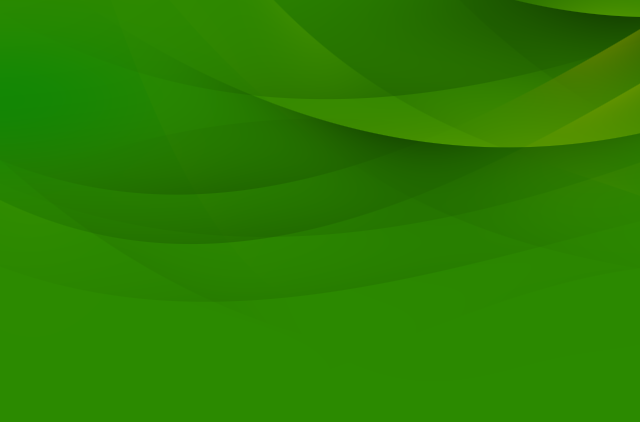
Reproduce this background procedurally as a Shadertoy shader.

```glsl
// Overlapping translucent green waves above a calm, flat green field.
// Each wave edge is a cubic through four heights; a veil of colour starts
// sharply at one side of the edge and fades out with distance.

const vec3 FIELD   = vec3(0.17, 0.54, 0.00);
const vec3 EMERALD = vec3(0.06, 0.54, 0.02);
const vec3 SHADE   = vec3(0.11, 0.36, 0.00);
const vec3 DEEP    = vec3(0.07, 0.23, 0.00);
const vec3 LIME    = vec3(0.34, 0.61, 0.00);
const vec3 OLIVE   = vec3(0.44, 0.54, 0.00);
const vec3 CITRON  = vec3(0.48, 0.63, 0.00);

const float ABOVE = -1.0;
const float BELOW = 1.0;

// Edge depths from the top at x = 0, 1/3, 2/3 and 1
const vec4 CREST      = vec4(-0.834, -0.360, -0.067, 0.040);
const vec4 HIGH_WAVE  = vec4(0.030, 0.213, 0.219, 0.099);
const vec4 BRIGHT     = vec4(-0.140, 0.185, 0.337, 0.316);
const vec4 MID_WAVE   = vec4(0.379, 0.458, 0.330, 0.069);
const vec4 LOW_WAVE   = vec4(0.474, 0.577, 0.455, 0.198);
const vec4 FLAT_WAVE  = vec4(0.435, 0.557, 0.524, 0.385);
const vec4 LAST_WAVE  = vec4(0.632, 0.715, 0.650, 0.524);
const vec4 FAINT_WAVE = vec4(1.107, 0.988, 0.781, 0.636);
const vec4 FAINT_ARCH = vec4(0.455, 0.300, 0.296, 0.415);
const vec4 FALL_LEFT  = vec4(0.379, 0.715, 0.854, 0.850);
const vec4 FALL_STEEP = vec4(-0.931, 0.524, 0.585, -0.747);
const vec4 FALL_INNER = vec4(-0.605, 0.115, 0.486, 0.636);
const vec4 FALL_MID   = vec4(-1.180, -0.168, 0.271, 0.464);
const vec4 FALL_RIGHT = vec4(-1.775, -0.773, -0.079, 0.306);

// Cubic through the four evenly spaced knots
float edgeDepth(vec4 knots, float x) {
    float t = 3.0 * x, a = t - 1.0, b = t - 2.0, c = t - 3.0;
    return dot(knots, vec4(-a * b * c / 6.0, t * b * c / 2.0,
                           -t * a * c / 2.0, t * a * b / 6.0));
}

float bell(float x, float centre, float halfWidth) {
    float d = (x - centre) / halfWidth;
    return exp(-d * d);
}

// Tint one side of an edge; span holds the centre and half width along x
void veil(inout vec3 color, vec2 q, vec4 knots, float side, vec3 tint,
          float amount, float reach, vec2 span) {
    float d = side * (q.y - edgeDepth(knots, q.x));
    float cover = clamp(d / max(fwidth(d), 1e-5) + 0.5, 0.0, 1.0);
    float fade = exp(-max(d, 0.0) / reach) * bell(q.x, span.x, span.y);
    color = mix(color, tint, amount * cover * fade);
}

void glow(inout vec3 color, vec2 q, vec2 centre, vec2 radius, vec3 tint, float amount) {
    vec2 d = (q - centre) / radius;
    color = mix(color, tint, amount * exp(-dot(d, d)));
}

void mainImage(out vec4 fragColor, in vec2 fragCoord) {
    vec2 q = fragCoord / iResolution.xy;
    q.y = 1.0 - q.y;
    vec3 color = FIELD;

    // Broad light and dark
    glow(color, q, vec2(0.0, 0.24), vec2(0.24, 0.16), EMERALD, 0.9);
    glow(color, q, vec2(0.80, 0.04), vec2(0.24, 0.15), SHADE, 0.75);

    // Faint falling folds
    veil(color, q, FALL_LEFT, ABOVE, SHADE, 0.18, 0.12, vec2(0.18, 0.20));
    veil(color, q, FALL_STEEP, ABOVE, LIME, 0.12, 0.30, vec2(0.27, 0.11));
    veil(color, q, FALL_INNER, ABOVE, LIME, 0.14, 0.12, vec2(0.36, 0.12));
    veil(color, q, FALL_INNER, ABOVE, SHADE, 0.16, 0.12, vec2(0.75, 0.20));
    veil(color, q, FAINT_ARCH, BELOW, SHADE, 0.15, 0.12, vec2(0.38, 0.18));

    // Lower waves, from the field upward
    veil(color, q, FAINT_WAVE, ABOVE, SHADE, 0.08, 0.08, vec2(0.92, 0.20));
    veil(color, q, LAST_WAVE, ABOVE, SHADE, 0.28, 0.10, vec2(0.52, 0.42));
    veil(color, q, FLAT_WAVE, ABOVE, SHADE, 0.28, 0.12, vec2(0.55, 0.38));
    veil(color, q, FLAT_WAVE, BELOW, LIME, 0.22, 0.06, vec2(1.0, 0.14));
    veil(color, q, LOW_WAVE, ABOVE, SHADE, 0.50, 0.12, vec2(0.38, 0.34));
    veil(color, q, LOW_WAVE, BELOW, LIME, 0.16, 0.08, vec2(0.0, 0.12));
    veil(color, q, MID_WAVE, ABOVE, SHADE, 0.60, 0.11, vec2(0.36, 0.26));

    // Bright sheet and the shaded wave above it
    veil(color, q, BRIGHT, ABOVE, LIME, 0.85, 0.14, vec2(0.85, 0.36));
    veil(color, q, HIGH_WAVE, ABOVE, SHADE, 0.55, 0.13, vec2(0.62, 0.32));

    // Falling folds at the upper right
    veil(color, q, FALL_MID, ABOVE, SHADE, 0.24, 0.18, vec2(0.58, 0.20));
    veil(color, q, FALL_MID, BELOW, LIME, 0.35, 0.12, vec2(0.47, 0.09));
    veil(color, q, FALL_MID, ABOVE, LIME, 0.20, 0.04, vec2(0.96, 0.08));
    veil(color, q, FALL_RIGHT, ABOVE, SHADE, 0.35, 0.16, vec2(0.77, 0.10));

    // Dark crest in the corner, then the yellow overlaps
    veil(color, q, CREST, BELOW, DEEP, 0.85, 0.13, vec2(0.98, 0.22));
    veil(color, q, CREST, ABOVE, LIME, 0.75, 0.08, vec2(0.97, 0.14));
    veil(color, q, MID_WAVE, BELOW, OLIVE, 0.70, 0.10, vec2(0.97, 0.13));
    veil(color, q, LOW_WAVE, BELOW, CITRON, 0.60, 0.07, vec2(1.0, 0.15));

    // Shadow cast under the bright sheet
    veil(color, q, BRIGHT, BELOW, DEEP, 0.72, 0.10, vec2(0.63, 0.21));
    veil(color, q, BRIGHT, BELOW, SHADE, 0.55, 0.07, vec2(0.95, 0.18));

    fragColor = vec4(color, 1.0);
}
```
